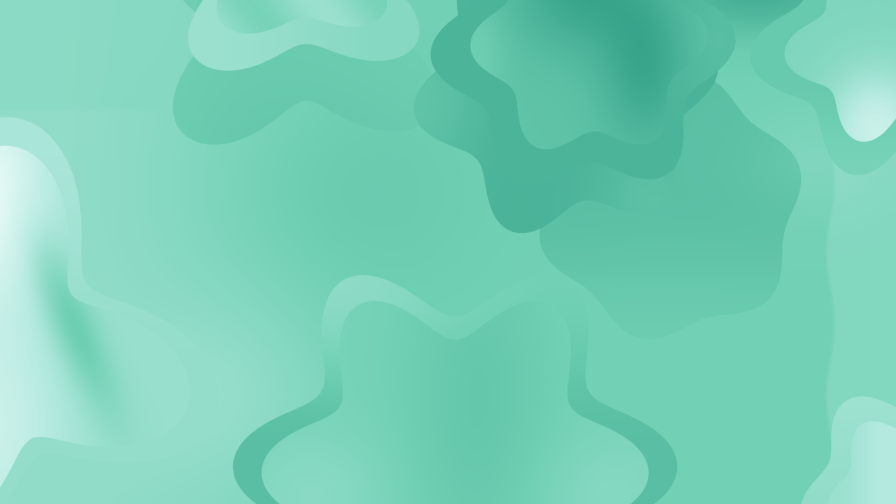
Give the GLSL for this background, as a Shadertoy shader.

```glsl
const vec3 DEEP = vec3(0.20, 0.63, 0.53);
const vec3 MINT = vec3(0.44, 0.815, 0.705);
const vec3 ICE = vec3(0.72, 0.92, 0.885);
const vec3 PEARL = vec3(0.95, 0.99, 0.98);

// Wavy outline: lengths are in canvas heights, turn is in radians
struct Blob { vec2 centre; float radius, wave, lobes, turn, stretch; };

const Blob STAR_BASE = Blob(vec2(1.123, 0.826), 0.266, 0.039, 6.0, 0.16, 1.0);
const Blob STAR_RIM = Blob(vec2(1.157, 0.907), 0.266, 0.037, 6.0, 0.06, 1.0);
const Blob STAR_BOWL = Blob(vec2(1.169, 0.919), 0.208, 0.028, 6.0, 0.05, 1.0);
const Blob STAR_SHADE = Blob(vec2(1.330, 0.590), 0.250, 0.018, 6.0, 0.30, 1.0);
const Blob FLOWER_RIM = Blob(vec2(0.903, 0.074), 0.363, 0.065, 6.0, 0.0, 1.03);
const Blob FLOWER_BOWL = Blob(vec2(0.903, 0.062), 0.324, 0.060, 6.0, 0.0, 1.0);
const Blob WING_RIM = Blob(vec2(-0.018, 0.306), 0.347, 0.116, 3.6, 1.48, 1.0);
const Blob WING_BOWL = Blob(vec2(-0.018, 0.306), 0.300, 0.106, 3.6, 1.48, 1.0);
const Blob CLOUD_SHADE = Blob(vec2(0.590, 0.954), 0.225, 0.070, 4.0, 0.87, 1.15);
const Blob CLOUD_RIM = Blob(vec2(0.590, 1.046), 0.180, 0.046, 4.0, 0.87, 1.3);
const Blob CLOUD_BOWL = Blob(vec2(0.590, 1.070), 0.135, 0.030, 4.0, 0.87, 1.3);
const Blob SHELL_RIM = Blob(vec2(1.748, 0.907), 0.220, 0.040, 5.0, 3.23, 1.0);
const Blob SHELL_BOWL = Blob(vec2(1.748, 0.907), 0.162, 0.030, 5.0, 3.23, 1.0);
const Blob PETAL_RIM = Blob(vec2(1.794, 0.028), 0.185, 0.026, 5.0, 2.15, 1.0);
const Blob PETAL_BOWL = Blob(vec2(1.794, 0.028), 0.135, 0.020, 5.0, 2.15, 1.0);

// Approximate signed distance to the outline
float blobDistance(vec2 p, Blob b) {
    vec2 q = (p - b.centre) / vec2(b.stretch, 1.0);
    float len = max(length(q), 0.001);
    float angle = b.lobes * (atan(q.y, q.x) - b.turn);
    float slope = b.lobes * b.wave * sin(angle) / len;
    return (len - b.radius - b.wave * cos(angle)) / sqrt(1.0 + slope * slope);
}

float cover(vec2 p, Blob b) {
    float soft = 0.8 / iResolution.y;
    return 1.0 - smoothstep(-soft, soft, blobDistance(p, b));
}

float glow(vec2 p, vec2 centre, vec2 size) {
    vec2 q = (p - centre) / size;
    return exp(-dot(q, q));
}

// Tone scale: 0 deep, 1 mint, 2 ice, 3 pearl
vec3 toneColour(float t) {
    vec3 c = mix(DEEP, MINT, clamp(t, 0.0, 1.0));
    c = mix(c, ICE, clamp(t - 1.0, 0.0, 1.0));
    return mix(c, PEARL, clamp(t - 2.0, 0.0, 1.0));
}

float backdrop(vec2 p) {
    float t = mix(1.45, 1.03, smoothstep(0.1, 0.85, p.x));
    t += 0.25 * glow(p, vec2(0.45, 0.22), vec2(0.20, 0.18));
    t -= 0.18 * glow(p, vec2(0.65, 0.62), vec2(0.30, 0.22));
    t -= 0.08 * smoothstep(0.775, 0.79, p.y) * (1.0 - smoothstep(0.2, 0.4, p.x));
    // Pale strip on the right and dark top edge
    float edge = 1.648 + 0.008 * sin(p.y * 22.0);
    t += 0.22 * smoothstep(-0.006, 0.006, p.x - edge);
    t += 0.18 * glow(p, vec2(1.62, 0.68), vec2(0.14, 0.10));
    t -= 0.75 * glow(p, vec2(1.50, 1.02), vec2(0.22, 0.09));
    // Cast shades
    float starFade = 0.30 * smoothstep(0.28, 0.62, p.y) + 0.08;
    t -= starFade * cover(p, STAR_SHADE);
    float cloudFade = 0.30 * (1.0 - smoothstep(0.35, 0.85, p.x)) + 0.06;
    return t - cloudFade * cover(p, CLOUD_SHADE);
}

float starTone(vec2 p, float t) {
    float base = 0.38 + 0.35 * glow(p, vec2(0.83, 0.80), vec2(0.12, 0.16));
    base += 0.30 * glow(p, vec2(1.30, 0.60), vec2(0.12));
    t = mix(t, base, cover(p, STAR_BASE));
    float rim = 0.40 + 0.20 * glow(p, vec2(1.43, 0.92), vec2(0.08, 0.15));
    t = mix(t, rim, cover(p, STAR_RIM));
    float bowl = 0.72 + 0.25 * glow(p, vec2(0.94, 0.90), vec2(0.06, 0.12));
    bowl -= 0.58 * glow(p, vec2(1.28, 0.87), vec2(0.09, 0.16));
    bowl -= 0.60 * glow(p, vec2(1.15, 1.02), vec2(0.13, 0.12));
    return mix(t, bowl, cover(p, STAR_BOWL));
}

float flowerTone(vec2 p, float t) {
    float rise = smoothstep(0.10, 0.45, p.y);
    float rim = 0.62 + rise * mix(0.80, 0.40, smoothstep(0.65, 1.1, p.x));
    t = mix(t, rim, cover(p, FLOWER_RIM));
    float bowl = 1.10 - 0.30 * glow(p, vec2(0.95, 0.20), vec2(0.16, 0.40));
    bowl += 0.25 * glow(p, vec2(0.62, 0.02), vec2(0.15, 0.12));
    bowl += 0.20 * glow(p, vec2(1.20, 0.02), vec2(0.15, 0.12));
    return mix(t, bowl, cover(p, FLOWER_BOWL));
}

float wingTone(vec2 p, float t) {
    t = mix(t, 1.50 + 0.30 * smoothstep(0.25, 0.75, p.y), cover(p, WING_RIM));
    // Pearl side, then a slanted dark fold
    float fold = p.x - 0.081 - 0.40 * (0.514 - p.y);
    float bowl = 1.55 + 1.25 * glow(p, vec2(-0.02, 0.62), vec2(0.12, 0.22));
    bowl += 0.75 * glow(p, vec2(-0.02, 0.15), vec2(0.15, 0.25));
    bowl -= 0.75 * glow(vec2(fold, p.y), vec2(0.0, 0.36), vec2(0.05, 0.18));
    return mix(t, bowl, cover(p, WING_BOWL));
}

float cornerTone(vec2 p, float t) {
    t = mix(t, 1.60 - 0.30 * smoothstep(0.40, 0.80, p.x), cover(p, CLOUD_RIM));
    t = mix(t, 1.35 + 0.25 * sin(p.x * 24.0 + p.y * 18.0), cover(p, CLOUD_BOWL));
    t = mix(t, 0.85 + 0.25 * (1.0 - smoothstep(0.65, 0.85, p.y)), cover(p, SHELL_RIM));
    float shell = 1.20 + 1.10 * glow(p, vec2(1.74, 0.74), vec2(0.10, 0.12));
    t = mix(t, shell, cover(p, SHELL_BOWL));
    t = mix(t, 1.45 + 0.9 * p.y, cover(p, PETAL_RIM));
    return mix(t, 1.60 + 0.35 * smoothstep(1.66, 1.76, p.x), cover(p, PETAL_BOWL));
}

void mainImage(out vec4 fragColor, in vec2 fragCoord) {
    vec2 p = fragCoord / iResolution.y;
    float t = backdrop(p);
    t = starTone(p, t);
    t = flowerTone(p, t);
    t = wingTone(p, t);
    t = cornerTone(p, t);
    fragColor = vec4(toneColour(t), 1.0);
}
```
